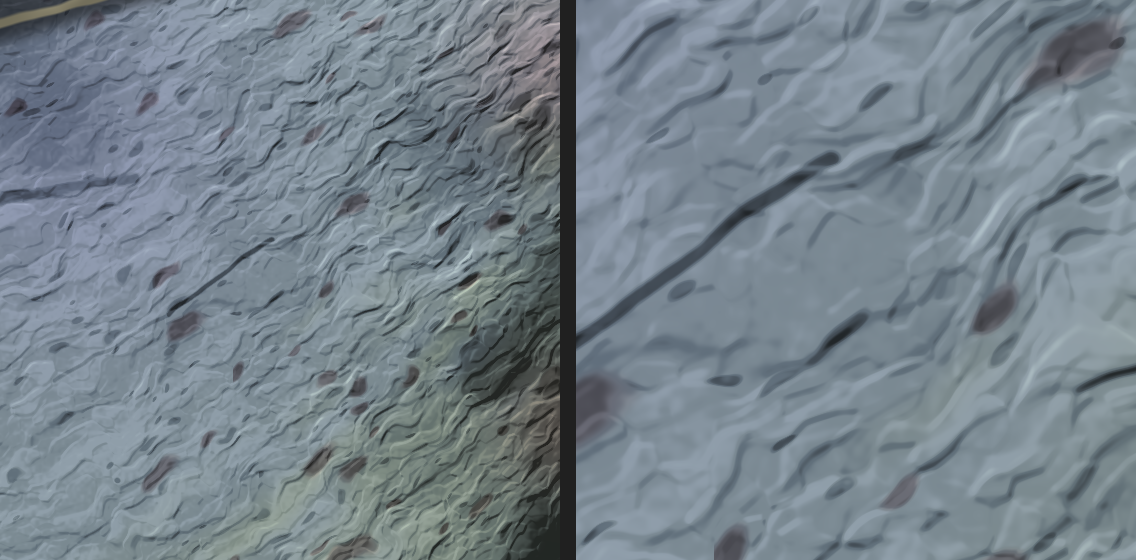
Left: the whole. Right: its middle third, enlarged.
Give the GLSL for this texture, as a Shadertoy shader.

```glsl
// Weathered blue-grey slate with slanting flakes, pits, cracks and a mossy dark edge.

const vec3 BLACK = vec3(0.13, 0.15, 0.16);
const vec3 DEEP  = vec3(0.26, 0.30, 0.33);
const vec3 MID   = vec3(0.38, 0.44, 0.48);
const vec3 BASE  = vec3(0.48, 0.54, 0.57);
const vec3 LIGHT = vec3(0.56, 0.62, 0.66);
const vec3 SHINE = vec3(0.70, 0.77, 0.79);
const vec3 MOSS  = vec3(1.04, 1.02, 0.87);
const vec3 RUST  = vec3(1.14, 0.95, 0.93);
const vec3 VIOLET = vec3(1.0, 0.96, 1.06);
const vec3 STRIP = vec3(0.53, 0.51, 0.42);

const float GRAIN_ANGLE = 0.66;   // slant of the flakes in radians
const float GRAIN_BEND = 0.25;    // steeper towards the lower right
const float BASE_TONE = 0.575;
const float RELIEF = 0.62;
const float LIGHT_STEP = 0.0042;
const vec2 LIGHT_DIR = vec2(-0.55, 0.83);
const vec2 COARSE = vec2(9.0, 22.0);
const vec2 MEDIUM = vec2(19.0, 44.0);
const vec2 FINE = vec2(42.0, 78.0);

vec2 hash2(vec2 cell) {
    vec3 q = fract(cell.xyx * vec3(0.1031, 0.1030, 0.0973));
    q += dot(q, q.yzx + 33.33);
    return fract((q.xx + q.yz) * q.zy);
}

vec2 noise2(vec2 p) {
    vec2 i = floor(p), f = fract(p);
    f = f * f * (3.0 - 2.0 * f);
    return mix(mix(hash2(i), hash2(i + vec2(1, 0)), f.x),
               mix(hash2(i + vec2(0, 1)), hash2(i + vec2(1, 1)), f.x), f.y);
}

// Coordinates along and across the grain, warped so the flakes curl
vec2 grainSpace(vec2 p) {
    float a = GRAIN_ANGLE + GRAIN_BEND * (p.x - p.y);
    p += 0.030 * (noise2(p * 13.0 + 5.0) - 0.5) + 0.012 * (noise2(p * 37.0) - 0.5);
    p -= 0.5;
    return vec2(cos(a) * p.x + sin(a) * p.y, cos(a) * p.y - sin(a) * p.x) + 4.0;
}

// Smooth cellular noise: flat plateaus with narrow soft steps
float plates(vec2 p) {
    vec2 i = floor(p);
    float sum = 0.0, weight = 0.0001;
    for (int y = -1; y <= 1; y++)
    for (int x = -1; x <= 1; x++) {
        vec2 cell = i + vec2(x, y);
        vec2 h = hash2(cell);
        vec2 d = cell + 0.1 + 0.8 * h - p;
        float w = exp(-13.0 * dot(d, d));
        sum += w * fract(h.x * 7.3 + h.y * 3.7);
        weight += w;
    }
    return sum / weight;
}

float height(vec2 p) {
    vec2 g = grainSpace(p);
    return 0.42 * plates(g * COARSE) + 0.50 * plates(g * MEDIUM + 7.0)
         + 0.26 * plates(g * FINE + 3.0);
}

// Scattered soft ellipses, one candidate per cell
float pits(vec2 p, float share) {
    vec2 i = floor(p);
    float m = 0.0;
    for (int y = -1; y <= 1; y++)
    for (int x = -1; x <= 1; x++) {
        vec2 cell = i + vec2(x, y);
        vec2 h = hash2(cell + 31.0), k = hash2(cell + 77.0);
        vec2 d = cell + 0.2 + 0.6 * h - p;
        float r = mix(0.16, 0.46, k.y * k.y);
        m = max(m, step(k.x, share) * smoothstep(r, r * 0.55, length(d)));
    }
    return m;
}

float blob(vec2 p, vec2 centre, float radius) {
    vec2 d = (p - centre) / radius;
    return exp(-dot(d, d));
}

float crack(vec2 p, vec2 a, vec2 b, float width) {
    vec2 ab = b - a;
    float t = clamp(dot(p - a, ab) / dot(ab, ab), 0.0, 1.0);
    return smoothstep(width, width * 0.3, length(p - a - ab * t));
}

vec3 stoneRamp(float t) {
    vec3 c = mix(BLACK, DEEP, smoothstep(0.13, 0.30, t));
    c = mix(c, MID, smoothstep(0.30, 0.44, t));
    c = mix(c, BASE, smoothstep(0.44, 0.54, t));
    c = mix(c, LIGHT, smoothstep(0.54, 0.63, t));
    return mix(c, SHINE, smoothstep(0.63, 0.86, t));
}

void mainImage(out vec4 fragColor, in vec2 fragCoord) {
    vec2 p = fragCoord / iResolution.xy;
    vec2 g = grainSpace(p);
    vec2 broad = noise2(p * 4.0 + 2.0), streak = noise2(g * vec2(8.0, 24.0));
    vec2 wobble = p + 0.008 * (noise2(p * 30.0) - 0.5);

    // Lit relief, rougher to the right and darker on the shaded lips
    float h = height(p);
    float slope = h - height(p + LIGHT_DIR * LIGHT_STEP);
    float rough = mix(0.60, 1.25, smoothstep(0.15, 0.85, p.x + 0.6 * (broad.x - 0.5)));
    float tone = BASE_TONE + RELIEF * rough * slope * (slope < 0.0 ? 1.35 : 0.85);
    tone += 0.10 * (h - 0.59) + 0.09 * (broad.y - 0.5) + 0.09 * (streak.x - 0.5);
    tone += 0.04 * (noise2(p * 150.0).x - 0.5);

    // Broad shadows
    float wedge = crack(wobble, vec2(1.03, 0.52), vec2(0.88, 0.34), 0.10);
    float corner = blob(p, vec2(1.03, 0.0), 0.13);
    tone -= 0.14 * blob(p, vec2(0.06, 0.82), 0.17) + 0.10 * blob(p, vec2(0.86, 0.70), 0.13);
    tone -= 0.22 * wedge + 0.38 * corner + 0.20 * blob(p, vec2(1.02, 0.24), 0.10);
    tone -= 0.07 * smoothstep(0.25, 0.85, p.x - 0.5 * p.y);

    // Pits, gouges and long cracks
    float pit = pits(g * vec2(9.0, 20.0), 0.10 + 0.22 * p.x);
    float gouge = pits(g * vec2(17.0, 50.0) + 11.0, 0.14 + 0.20 * p.x);
    float line = crack(wobble, vec2(0.30, 0.44), vec2(0.485, 0.573), 0.006);
    line = max(line, 0.45 * crack(wobble, vec2(0.10, 0.32), vec2(0.30, 0.44), 0.005));
    line = max(line, 0.40 * crack(wobble, vec2(0.62, 0.67), vec2(0.78, 0.77), 0.005));
    line = max(line, 0.65 * crack(wobble, vec2(0.0, 0.645), vec2(0.24, 0.68), 0.014));
    tone -= 0.19 * pit + 0.16 * gouge + 0.28 * line;

    // Colour tints
    vec3 color = stoneRamp(tone);
    float moss = smoothstep(0.15, 0.75, p.x - 0.8 * p.y + 0.4 * (streak.y - 0.5));
    color *= mix(vec3(1.0), MOSS, 0.85 * moss);
    color *= mix(vec3(1.0), VIOLET, blob(p, vec2(0.1, 0.75), 0.35));
    float rust = max(0.7 * pit, blob(p, vec2(1.0, 0.88), 0.16));
    color *= mix(vec3(1.0), RUST, max(rust, blob(p, vec2(1.02, 0.24), 0.12)));

    // Pale strip and its shadow across the upper left corner
    float edge = wobble.y - 0.945 - 0.28 * p.x;
    color *= 1.0 - 0.55 * smoothstep(-0.045, 0.0, edge);
    float strip = smoothstep(0.0, 0.006, edge) * smoothstep(0.024, 0.016, edge);
    color = mix(color, STRIP * (0.8 + 0.4 * streak.x), strip);

    fragColor = vec4(clamp(color, 0.0, 1.0), 1.0);
}
```
